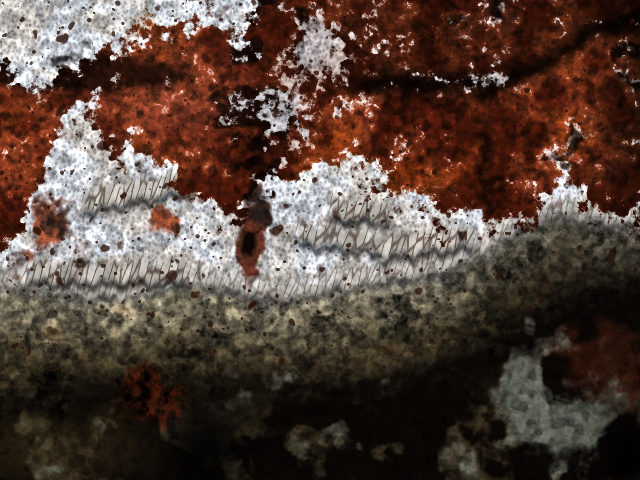
Give the GLSL for this texture, as a Shadertoy shader.

```glsl
vec2 hash2(vec2 p) {
    p = vec2(dot(p, vec2(127.1, 311.7)), dot(p, vec2(269.5, 183.3)));
    return fract(sin(p) * 43758.5);
}

// Nearest distance, second distance, blended cell value
vec3 cells(vec2 p) {
    vec2 id = floor(p), f = fract(p), near = vec2(4), blend = vec2(0);
    for (int j = -1; j <= 1; j++)
    for (int i = -1; i <= 1; i++) {
        vec2 o = vec2(i, j), h = hash2(id + o), r = o + h - f;
        float d = dot(r, r), w = exp(-7. * d);
        near = d < near.x ? vec2(d, near.x) : vec2(near.x, min(near.y, d));
        blend += w * vec2(fract(h.x * 7.3 + h.y * 3.1), 1);
    }
    return vec3(sqrt(near), blend.x / blend.y);
}

// Layered cellular value, centred on zero
float layered(vec2 p) {
    float sum = 0., amp = .55;
    for (int i = 0; i < 4; i++) {
        sum += amp * (cells(p).z - .5);
        p = mat2(1.6, 1.2, -1.2, 1.6) * p + 17.3;
        amp *= .55;
    }
    return sum;
}

float bump(float x, float c, float w) { x = (x - c) / w; return exp(-x * x); }

float blob(vec2 p, float x, float y, float w, float h) { return bump(p.x, x, w) * bump(p.y, y, h); }

// Band of teeth above a ragged lip (x), shadow beneath it (y)
vec2 shelf(vec2 p, float x, float y, float halfWidth, float slope) {
    float d = p.y - y - slope * (p.x - x) - .005 * sin(p.x * 93.) - .004 * sin(p.x * 217.);
    float span = 1. - smoothstep(.75, 1.1, abs(p.x - x) / halfWidth);
    return span * vec2(smoothstep(-.004, .004, d) * smoothstep(.055, .025, d), bump(d, -.009, .011));
}

vec3 rustColor(vec2 p, float broad, float mid, float grain) {
    vec3 c = mix(vec3(.25, .08, .035), vec3(.53, .23, .12), smoothstep(-.25, .25, mid + broad));
    c = mix(c, vec3(.6, .29, .2), .55 * blob(p, .37, .79, .18, .09));
    c = mix(c, vec3(.64, .27, .08), .5 * smoothstep(.1, .35, broad + .3 * blob(p, .85, .65, .35, .08)));
    c *= 1. + 1.5 * grain;
    // Overhanging ledge and dark clefts
    float crease = .825 + .14 * smoothstep(1., 1.34, p.x) + .04 * mid;
    float ledge = smoothstep(.66, .78, p.x);
    c *= 1. - .85 * ledge * bump(p.y, crease, .028);
    c *= 1. - .28 * ledge * smoothstep(crease, crease + .04, p.y);
    c *= 1. - .65 * blob(p, 1.03 + .1 * mid, .65, .018, .1);
    c *= 1. - .75 * smoothstep(.3, .65, blob(p, .53, .74, .07, .17) + 1.6 * mid);
    c *= 1. - .7 * smoothstep(.3, .7, blob(p, .17, .85, .24, .05) + mid);
    return c * (1. - .65 * smoothstep(1.18, 1.38, p.x + .15 * broad));
}

vec3 crustColor(vec2 p, float ridge, float mid, float grain) {
    vec3 c = mix(vec3(.72, .7, .68), vec3(.78, .8, .83), smoothstep(-.15, .15, mid));
    float pore = cells(p * vec2(105, 85)).x;
    c *= (.84 + .28 * smoothstep(.05, .55, pore)) * (1. + .9 * grain);
    // Shaded underside
    float under = ridge - p.y + .05 * mid;
    vec3 shade = mix(vec3(.53, .5, .42), vec3(.21, .18, .12), smoothstep(0., .17, under));
    float lump = cells(p * vec2(30, 48) + 3. * mid).x;
    shade *= (.65 + .6 * lump) * (1. + 1.6 * grain + 1.2 * mid) * (1. - .45 * smoothstep(.75, 1.3, p.x));
    c = mix(c, shade, smoothstep(-.025, .035, under));
    // Slanted tubes on the stacked shelves
    vec2 s = shelf(p, .29, .585, .13, .19);
    s = max(s, shelf(p, .75, .545, .07, -.08));
    s = max(s, shelf(p, .71, .487, .1, -.12));
    s = max(s, shelf(p, .89, .478, .11, .12));
    s = max(s, shelf(p, .22, .415, .2, 0.));
    s = max(s, .65 * shelf(p, p.x, ridge, 1., 0.));
    vec3 tube = cells(vec2((p.x - .3 * p.y) * 72., p.y * 16.));
    vec3 teeth = mix(vec3(.36, .3, .24), vec3(.82, .8, .77), smoothstep(.02, .28, tube.y - tube.x));
    c = mix(c, teeth * (.7 + .4 * tube.z), .8 * s.x);
    return c * (1. - .6 * s.y);
}

vec3 hollowColor(vec2 p, float broad, float mid, float grain) {
    float depth = smoothstep(.24, .08, p.y - .12 * smoothstep(.9, 1.3, p.x));
    vec3 c = mix(vec3(.035, .022, .012), vec3(.25, .21, .14), .75 * depth * smoothstep(-.06, .2, mid + .6 * broad));
    c = mix(c, vec3(.22, .18, .1), .6 * blob(p, .12, .07, .2, .07));
    c = mix(c, vec3(.2, .08, .04), .7 * smoothstep(.25, .7, blob(p, 1.26, .23, .12, .1) + mid));
    c = mix(c, vec3(.36, .38, .34), .85 * smoothstep(.25, .75, blob(p, 1.15, .13, .13, .11) + 1.5 * mid));
    c *= 1. - .9 * max(blob(p, .43, .07, .09, .1), blob(p, 1.31, .03, .06, .11));
    return c * (1. + grain);
}

void mainImage(out vec4 fragColor, in vec2 fragCoord) {
    vec2 p = fragCoord / iResolution.y;
    float x = p.x, broad = layered(p * 5.), mid = layered(p * 15. + 31.), grain = layered(p * 62. + 7.);

    // Profiles of the crust
    float top = .56 + .19 * bump(x, .16, .075) + .1 * bump(x, .29, .13) + .12 * bump(x, .72, .13)
        + .05 * bump(x, 1.2, .06) - .09 * bump(x, 0., .06);
    float ridge = .395 + .15 * smoothstep(.72, 1.22, x) + .012 * sin(x * 17. + 1.);
    float base = .19 + .22 * smoothstep(.75, 1.4, x) - .03 * bump(x, 0., .15);
    float upper = .89 + .08 * smoothstep(.2, .42, x) - .08 * bump(x, .08, .06)
        + .11 * smoothstep(.5, .56, x) - .04 * bump(x, .5, .035);

    // Pale growth over the rusty wood
    float rough = .16 * mid + .1 * grain;
    float pale = smoothstep(-.012, .014, max(top - p.y, p.y - upper) + rough);
    float dust = blob(p, .67, .885, .075, .07) + .65 * blob(p, .59, .75, .08, .13) + .8 * blob(p, 1.02, .83, .05, .02);
    pale = max(pale, .75 * smoothstep(.4, .85, dust + 1.2 * mid + 1.8 * grain));
    float stain = blob(p, .52, .5, .035, .09) + .8 * blob(p, .33, .545, .05, .032) + .6 * blob(p, .09, .51, .04, .06);
    pale *= 1. - .9 * smoothstep(.35, .7, stain + 1.5 * mid);
    vec3 color = mix(rustColor(p, broad, mid, grain), crustColor(p, ridge, mid, grain), pale);
    color *= 1. - .85 * smoothstep(.4, .8, blob(p, .517, .495, .018, .03) + mid);

    // Scattered grit
    for (float i = 0.; i < 3.; i++) {
        vec3 spot = cells(p * (19. + 17. * i) + 9. * i + .7 * mid);
        float grit = smoothstep(0., .1, .75 * (spot.z - .62) - spot.x);
        color = mix(color, vec3(.16, .07, .035), .8 * grit);
    }

    // Dark hollow under the overhang
    color *= 1. - .45 * smoothstep(.07, 0., p.y - base);
    color = mix(color, hollowColor(p, broad, mid, grain), smoothstep(-.03, .025, base - p.y + .13 * mid));
    float rubble = smoothstep(.4, .75, blob(p, .31, .18, .075, .07) + mid);
    color = mix(color, vec3(.15, .05, .02) * (1. + 4. * grain), .85 * rubble);
    fragColor = vec4(clamp(color, 0., 1.), 1);
}
```
